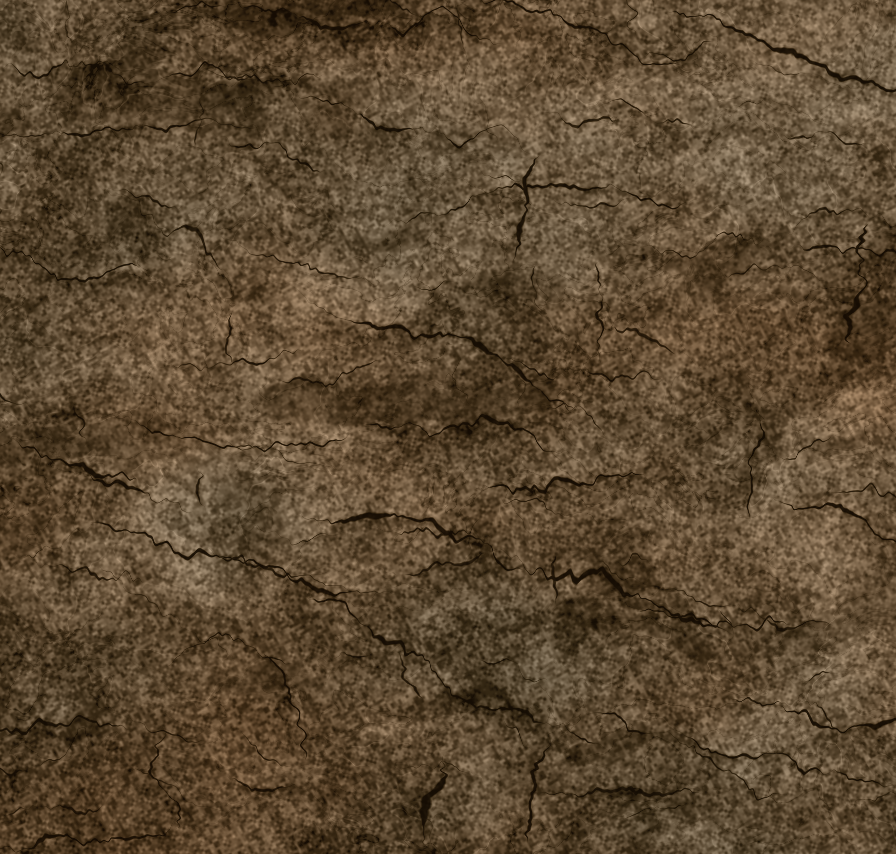
Reproduce this texture procedurally as a WebGL 2 fragment shader.

```glsl
#version 300 es
precision highp float;
uniform vec2 u_resolution;
out vec4 fragColor;

float hash(vec2 p) {
    vec3 q = fract(p.xyx * vec3(0.1031, 0.1030, 0.0973));
    q += dot(q, q.yzx + 33.33);
    return fract((q.x + q.y) * q.z);
}

vec2 hash2(vec2 p) {
    return vec2(hash(p), hash(p + 57.3));
}

float noise(vec2 p) {
    vec2 i = floor(p), f = fract(p);
    f = f * f * (3.0 - 2.0 * f);
    return mix(mix(hash(i), hash(i + vec2(1, 0)), f.x),
               mix(hash(i + vec2(0, 1)), hash(i + vec2(1, 1)), f.x), f.y);
}

mat2 rotation(float angle) {
    float c = cos(angle), s = sin(angle);
    return mat2(c, -s, s, c);
}

float fbm(vec2 p) {
    float sum = 0.0, amp = 0.5;
    for (int i = 0; i < 5; i++) {
        sum += amp * noise(p);
        p = rotation(0.6) * p * 2.03 + 17.1;
        amp *= 0.5;
    }
    return sum;
}

// Tilted rock planes, blended narrowly where they meet
float facets(vec2 p) {
    vec2 cell = floor(p);
    float sum = 0.0, total = 0.0;
    for (int y = -1; y <= 1; y++)
    for (int x = -1; x <= 1; x++) {
        vec2 id = cell + vec2(x, y);
        vec2 d = p - id - hash2(id);
        float weight = exp(-60.0 * dot(d, d)) + 1e-12;
        float plane = hash(id + 9.7) - 0.5 + dot(d, hash2(id + 31.0) - 0.5) * 1.8;
        sum += weight * plane;
        total += weight;
    }
    return sum / total;
}

// One jagged, tapering crack: x = dark core, y = shade below, z = lit lip
vec3 crack(vec2 p, float halfLength, float width, float seed, float pixel) {
    float along = p.x / halfLength;
    if (abs(along) > 1.0 || abs(p.y) > 0.15) return vec3(0.0);
    float path = 0.065 * (noise(vec2(p.x * 7.0, seed)) - 0.5)
               + 0.026 * (noise(vec2(p.x * 25.0, seed + 5.0)) - 0.5)
               + 0.012 * (noise(vec2(p.x * 80.0, seed + 9.0)) - 0.5)
               + 0.005 * (noise(vec2(p.x * 190.0, seed + 17.0)) - 0.5);
    float d = p.y - path;
    float taper = 1.0 - along * along;
    float swell = noise(vec2(p.x * 38.0, seed + 13.0));
    float w = width * taper * (0.15 + 1.8 * swell * swell);
    float core = 1.0 - smoothstep(w * 0.6 - pixel * 0.4, w + pixel * 0.8, abs(d));
    core *= smoothstep(0.0, 0.0008, w);
    float shade = exp(-abs(d) / (d < 0.0 ? 0.014 : 0.003)) * taper;
    float lip = exp(-pow((d - w - 0.004) / 0.0025, 2.0)) * taper;
    return vec3(core, shade, lip);
}

// Mostly level cracks dipping to the right, with some short steep ones
vec3 crackField(vec2 p, ivec2 grid, float size, float aspect, float pixel) {
    vec3 result = vec3(0.0);
    for (int j = 0; j < grid.y; j++)
    for (int i = 0; i < grid.x; i++) {
        vec2 id = vec2(i, j) + 3.0 + 20.0 * size;
        vec2 center = (vec2(i, j) + hash2(id * 1.7)) / vec2(grid);
        center.x *= aspect;
        float steep = step(0.72, hash(id + 71.0));
        float angle = mix(0.14, 1.5, steep) + (hash(id + 23.0) - 0.5) * 0.6;
        float halfLength = size * mix(0.08 + 0.15 * hash(id + 41.0), 0.07, steep);
        float width = size * (0.0013 + 0.0034 * pow(hash(id + 83.0), 2.0));
        vec2 q = rotation(-angle) * (p - center);
        result = max(result, crack(q, halfLength, width, hash(id) * 90.0, pixel));
    }
    return result;
}

// Brown ramp from crevice to worn surface
vec3 rockColor(float tone) {
    vec3 c = mix(vec3(0.08, 0.045, 0.01), vec3(0.21, 0.15, 0.07), smoothstep(0.06, 0.21, tone));
    c = mix(c, vec3(0.35, 0.27, 0.175), clamp((tone - 0.21) / 0.14, 0.0, 1.0));
    return c + vec3(1.0, 0.93, 0.86) * max(tone - 0.35, 0.0);
}

void main() {
    vec2 p = gl_FragCoord.xy / u_resolution.y;
    float aspect = u_resolution.x / u_resolution.y;
    float pixel = 0.8 / u_resolution.y;
    vec2 warp = vec2(fbm(p * 7.0), fbm(p * 7.0 + 40.0)) - 0.5;
    vec2 bent = p + 0.12 * warp;

    // Broad stains, planes and mottling
    float tone = 0.382 + 0.17 * (fbm(p * vec2(3.0, 4.5) + 8.0) - 0.485);
    tone += 0.085 * facets(rotation(0.35) * bent * vec2(3.6, 5.0));
    tone += 0.27 * (fbm(bent * vec2(22.0, 32.0)) - 0.485);

    // Fine grain, pale mineral threads and hairline crackle
    vec2 g = rotation(0.5) * p;
    float grain = noise(g * 300.0) - 0.5;
    tone += 0.27 * grain + 0.17 * (noise(g * 150.0 + 30.0) - 0.5);
    float thread = abs(fbm(bent * 15.0 + 60.0) - 0.485);
    tone += 0.10 * (1.0 - smoothstep(0.0, 0.022, thread)) * noise(p * 9.0 + 3.0);
    float hairline = abs(fbm(bent * vec2(26.0, 40.0) + 11.0) - 0.485);
    tone -= 0.10 * (1.0 - smoothstep(0.0, 0.03, hairline)) * noise(p * 12.0 + 5.0);

    // Dark weathered hollows with ragged rims
    float hollow = smoothstep(0.59, 0.66, fbm(bent * vec2(7.0, 15.0) + 21.0));
    tone -= hollow * (0.08 + 0.10 * grain);

    // Long and small cracks with ragged shade and worn edges
    vec2 rough = p + 0.025 * warp;
    vec3 c = crackField(rough, ivec2(5, 7), 1.0, aspect, pixel);
    c = max(c, crackField(rough, ivec2(7, 11), 0.45, aspect, pixel) * vec3(0.9, 0.7, 0.7));
    float ragged = smoothstep(0.35, 0.6, fbm(p * vec2(30.0, 45.0) + 70.0));
    tone += 0.05 * c.z - 0.13 * c.y * ragged;
    tone = mix(tone, 0.08 + 0.04 * grain, 0.94 * c.x);

    // Faint rust and olive tints
    float tint = fbm(p * vec2(3.5, 5.0) + 90.0) - 0.485;
    vec3 color = rockColor(clamp(tone, 0.04, 0.68));
    color *= 1.0 + tint * vec3(0.10, -0.08, -0.25);
    fragColor = vec4(color, 1.0);
}
```
